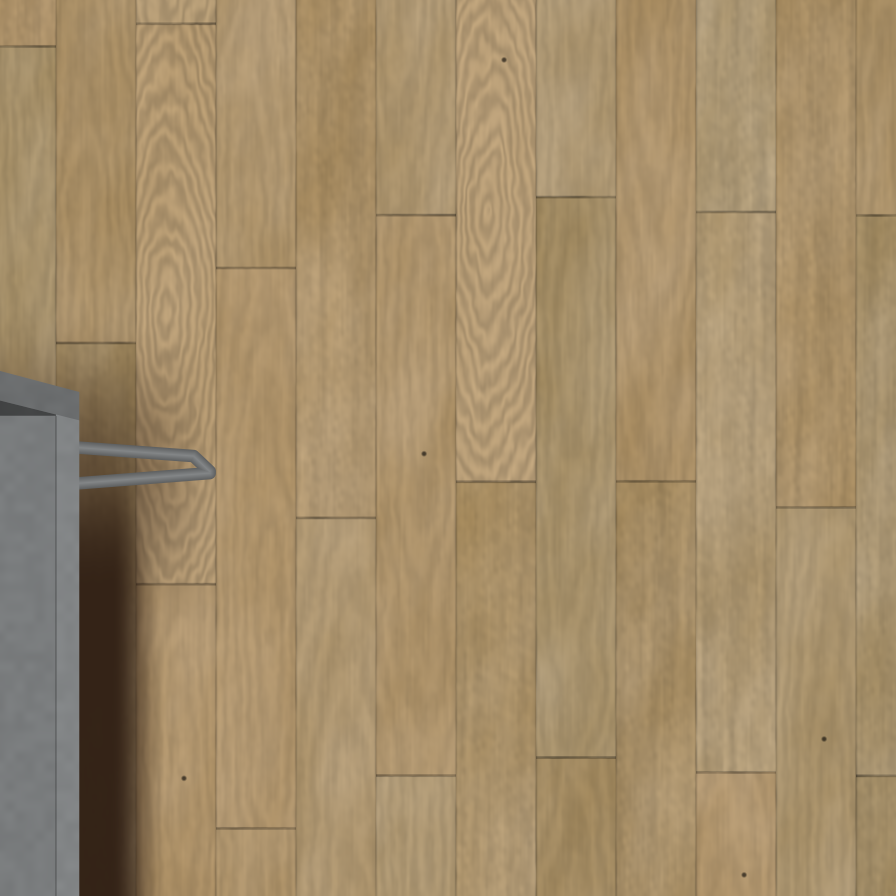
Reproduce this texture procedurally as a WebGL 1 fragment shader.

```glsl
precision highp float;
// Staggered oak strip floor with varied grain, and a grey cabinet corner casting a shadow.
uniform vec2 u_resolution;

#define STRIP_WIDTH 0.0893
#define STRIP_LENGTH 0.6255
#define FIRST_SEAM 0.0625
#define FIRST_JOINT 0.3828
#define JOINT_STEP 0.3001
#define PALE_OAK vec3(0.69, 0.615, 0.485)
#define OCHRE_OAK vec3(0.60, 0.51, 0.345)
#define SHADOW_BROWN vec3(0.19, 0.125, 0.08)
#define CABINET_GREY vec3(0.475, 0.485, 0.49)

float hash(vec2 p) {
  return fract(sin(dot(p, vec2(127.1, 311.7))) * 43758.5453);
}

float noise(vec2 p) {
  vec2 i = floor(p), f = fract(p);
  f = f * f * (3.0 - 2.0 * f);
  return mix(mix(hash(i), hash(i + vec2(1.0, 0.0)), f.x),
             mix(hash(i + vec2(0.0, 1.0)), hash(i + vec2(1.0, 1.0)), f.x), f.y);
}

float fbm(vec2 p) {
  float sum = 0.0, amp = 0.5;
  for (int i = 0; i < 4; i++) {
    sum += amp * noise(p);
    p = p * 2.03 + 17.3;
    amp *= 0.5;
  }
  return sum;
}

float segment(vec2 p, vec2 a, vec2 b) {
  vec2 d = b - a;
  return length(p - a - d * clamp(dot(p - a, d) / dot(d, d), 0.0, 1.0));
}

// Coverage of the side where d is negative, one pixel soft.
float fill(float d) {
  return clamp(0.5 - d * u_resolution.y, 0.0, 1.0);
}

// Growth rings around a heart; stretch sets how long the arches are.
float rings(vec2 q, float stretch, float count, vec2 seed) {
  float r = length(vec2(q.x, q.y * stretch)) + 0.4 * sqrt(q.x * q.x + 0.02);
  r += 0.28 * (fbm(q * vec2(2.5, 1.0) + seed) - 0.5);
  r += 0.05 * (noise(q * vec2(13.0, 5.0) + seed) - 0.5);
  return 0.5 + 0.5 * sin(r * count);
}

vec3 floorColor(vec2 p) {
  // Strip layout: each column is shifted along a gently bent stair.
  float x = (p.x - FIRST_SEAM) / STRIP_WIDTH;
  float column = floor(x) + 1.0, k = column - 1.0;
  float joint = FIRST_JOINT + JOINT_STEP * k - 0.095 * abs(sin(k * 0.331));
  float y = (p.y - mod(joint, STRIP_LENGTH)) / STRIP_LENGTH;
  vec2 id = vec2(column, floor(y));
  vec2 cell = vec2(fract(x) - 0.5, fract(y));
  vec2 q = vec2(cell.x, cell.y * STRIP_LENGTH / STRIP_WIDTH);
  vec2 seed = vec2(hash(id), hash(id + 41.7)) * 60.0;
  float tone = hash(id + 7.3), kind = hash(id + 23.9);

  // Bold knotted strips keep a central heart; the others vary.
  float centre = p.y + (0.5 - cell.y) * STRIP_LENGTH;
  float bold = step(abs(mod(column, 4.0) - 2.0), 0.1) * step(column, 8.0) * step(centre, 0.45);
  float arched = step(0.5, kind) * (1.0 - bold);
  float straight = (1.0 - arched) * (1.0 - bold);

  // Broad ochre clouds, strongest at the head of some strips.
  float cloud = fbm(vec2(q.x * 1.6 + q.y * 0.3, q.y * 0.7) + seed);
  float head = step(0.45, tone) * (1.0 - smoothstep(0.0, 0.55, cell.y));
  float stain = 0.12 + 0.35 * tone + 1.1 * (cloud - 0.47) + 0.3 * head;
  stain *= 1.0 - 0.7 * bold;
  vec3 color = mix(PALE_OAK, OCHRE_OAK, clamp(stain, 0.0, 1.0));
  color *= mix(vec3(1.02, 0.975, 0.93), vec3(1.0), hash(id + 3.1));

  // Figure: knot rings, long arches or straight lines.
  vec2 knot = q - vec2(-0.08, 3.6);
  vec2 heart = q - vec2(0.4 * hash(id + 5.0) - 0.2, 7.0 * hash(id + 9.0));
  float lines = noise(vec2(q.x * 12.0 + 0.8 * fbm(q + seed), q.y * 0.45) + seed);
  float figure = bold * 0.13 * (0.55 - rings(knot, 0.32, 55.0, seed))
               + arched * 0.06 * (0.5 - rings(heart, 0.13, 32.0, seed))
               + straight * 0.10 * (lines - 0.5);

  // Fine fibre and slanted flecks.
  float fibre = noise(vec2(q.x * 30.0, q.y * 2.2) + seed) - 0.5;
  float fleck = noise(vec2(q.x * 16.0 + q.y * 3.0, q.y * 11.0 - q.x * 6.0) + seed) - 0.5;
  color *= 1.0 + figure + 0.045 * fibre + (0.025 + 0.04 * straight) * fleck;

  // A rare pinhole, faint side seams and darker end joints.
  vec2 pin = (q - vec2(0.1, 1.0 + 5.0 * tone)) * STRIP_WIDTH;
  color *= 1.0 - 0.6 * step(0.72, kind) * (1.0 - smoothstep(0.001, 0.004, length(pin)));
  float side = (0.5 - abs(cell.x)) * STRIP_WIDTH;
  float end = min(cell.y, 1.0 - cell.y) * STRIP_LENGTH;
  float wear = 0.6 + 0.8 * noise(p * 45.0);
  color *= 1.0 - 0.14 * wear * (1.0 - smoothstep(0.0004, 0.0022, side));
  return color * (1.0 - 0.27 * wear * (1.0 - smoothstep(0.0005, 0.0024, end)));
}

void main() {
  vec2 p = gl_FragCoord.xy / u_resolution;
  p.y = 1.0 - p.y; // measured downward from the top edge
  vec3 color = floorColor(p);

  // Cast shadow: dark core beside the cabinet, with a wide soft fringe.
  float core = (1.0 - smoothstep(0.125, 0.188, p.x)) * smoothstep(0.36, 0.66, p.y);
  float fringe = (1.0 - smoothstep(0.09, 0.26, p.x)) * (1.0 - smoothstep(0.0, 0.2, abs(p.y - 0.54)));
  color = mix(color, SHADOW_BROWN, max(0.97 * core, 0.62 * fringe));

  // Bent wire handle.
  float wire = min(segment(p, vec2(0.08, 0.499), vec2(0.216, 0.509)),
                   segment(p, vec2(0.08, 0.540), vec2(0.234, 0.528)));
  wire = min(wire, segment(p, vec2(0.216, 0.509), vec2(0.234, 0.526)));
  color = mix(color, CABINET_GREY * (1.08 - 45.0 * wire), fill(wire - 0.007));

  // Cabinet: sloping top, dark recess below it, and the lighter front edge.
  float body = max(p.x - 0.0885, 0.414 + 0.265 * p.x - p.y);
  vec3 grey = CABINET_GREY * (0.97 + 0.06 * noise(p * 90.0));
  float recess = max(0.447 + 0.25 * p.x - p.y, max(p.y - 0.464, p.x - 0.0625));
  vec3 cabinet = mix(grey, grey * 1.07, fill(0.0625 - p.x));
  cabinet = mix(cabinet, grey * 0.88, fill(p.y - 0.447 - 0.25 * p.x));
  cabinet = mix(cabinet, grey * 0.55, fill(recess));
  cabinet *= 1.0 - 0.2 * fill(abs(p.x - 0.0625) - 0.001) * step(0.464, p.y);
  gl_FragColor = vec4(mix(color, cabinet, fill(body)), 1.0);
}
```
